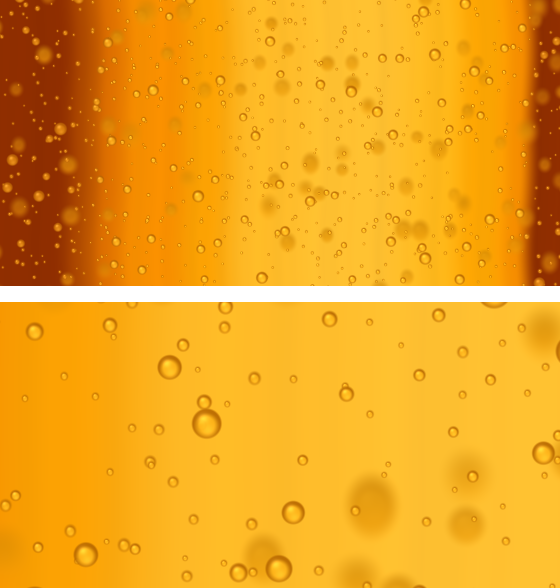
Top: the whole. Bottom: its middle third, enlarged.
Reproduce this texture procedurally as a WebGL 2 fragment shader.

```glsl
#version 300 es
precision highp float;
// Gas bubbles rising through a glowing amber liquid.
// A horizontal gradient with faint vertical streaks is the liquid; over it lie
// layers of cellular scatter, from large unfocused bubbles to fine sharp ones.
uniform vec2 u_resolution;
out vec4 fragColor;

vec3 hash3(vec2 p) {
  vec3 q = fract(vec3(p.xyx) * vec3(0.1031, 0.1030, 0.0973));
  q += dot(q, q.yxz + 33.33);
  return fract((q.xxy + q.yzz) * q.zyx);
}

// Dark walls on both sides, orange shoulders, and a yellow core.
vec3 liquid(vec2 uv) {
  float x = uv.x + 0.004 * sin(uv.y * 5.0 + 1.0) + 0.002 * sin(uv.y * 13.0);
  vec3 c = mix(vec3(0.56, 0.18, 0.0), vec3(0.71, 0.31, 0.0), smoothstep(0.10, 0.16, x));
  c = mix(c, vec3(0.87, 0.44, 0.0), smoothstep(0.145, 0.20, x));
  c = mix(c, vec3(0.97, 0.56, 0.0), smoothstep(0.19, 0.25, x));
  c = mix(c, vec3(0.98, 0.63, 0.01), smoothstep(0.30, 0.36, x));
  c = mix(c, vec3(1.0, 0.73, 0.15), smoothstep(0.37, 0.45, x));
  c = mix(c, vec3(1.0, 0.755, 0.19), smoothstep(0.45, 0.60, x));
  c = mix(c, vec3(1.0, 0.72, 0.10), smoothstep(0.67, 0.80, x));
  c = mix(c, vec3(0.99, 0.65, 0.01), smoothstep(0.79, 0.85, x));
  c = mix(c, vec3(0.96, 0.55, 0.0), smoothstep(0.87, 0.93, x));
  c = mix(c, vec3(0.56, 0.18, 0.0), smoothstep(0.925, 0.965, x));
  float streaks = sin(x * 71.0) + 0.6 * sin(x * 133.0 + 2.0) + 0.4 * sin(x * 247.0);
  return c * (1.0 + 0.008 * streaks);
}

// Paints one scatter layer; radii are in canvas heights, blur in bubble radii.
vec3 bubbles(vec3 col, vec2 p, float lit, float cell, vec2 radii,
             float blur, float density, float seed) {
  vec2 home = floor(p / cell);
  for (int j = -1; j <= 1; j++) {
    for (int i = -1; i <= 1; i++) {
      vec2 id = home + vec2(i, j);
      vec3 h = hash3(id + seed);
      vec3 k = hash3(id + seed + 57.0);
      vec2 center = (id + h.xy) * cell;

      // Slow waves gather the bubbles into loose clusters.
      float cluster = 0.2 * sin(center.x * 9.0 + seed) * sin(center.y * 11.0 + center.x * 4.0);
      if (k.x > density + cluster) continue;

      float r = mix(radii.x, radii.y, h.z * h.z);
      vec2 d = (p - center) / r;
      d.y *= 1.0 - 0.45 * min(blur, 0.5) * k.y;
      float dist = length(d);
      float soft = 0.8 / (u_resolution.y * r) + blur;
      float cover = 1.0 - smoothstep(1.0 - min(soft, 0.9), 1.0 + soft, dist);

      // Amber rim, heavier on top, around a bright lower belly.
      float focus = 1.0 - smoothstep(0.1, 0.5, blur);
      vec3 rimColor = mix(vec3(0.74, 0.39, 0.02), vec3(0.72, 0.41, 0.0), lit);
      vec3 belly = mix(vec3(0.86, 0.50, 0.05), vec3(0.98, 0.69, 0.09), lit);
      float rim = smoothstep(0.45, 0.95, dist + 0.18 * d.y);
      vec3 body = mix(belly, rimColor, rim);
      vec3 haze = mix(vec3(0.84, 0.51, 0.03), vec3(0.86, 0.56, 0.02), lit);
      haze *= 1.0 - 0.07 * clamp(d.y, -1.0, 1.0);
      body = mix(haze, body, focus);

      // Window glint near the top and a fainter glow below.
      float glint = exp(-9.0 * dot(d - vec2(-0.25, 0.35), d - vec2(-0.25, 0.35)));
      float glow = exp(-6.0 * dot(d - vec2(0.1, -0.45), d - vec2(0.1, -0.45)));
      body += focus * (0.65 * glint + 0.3 * glow) * vec3(0.28, 0.30, 0.22);

      float opacity = mix(mix(0.45, 0.85, k.z), 0.92, focus);
      col = mix(col, body, cover * opacity);
    }
  }
  return col;
}

void main() {
  vec2 uv = gl_FragCoord.xy / u_resolution;
  vec2 p = gl_FragCoord.xy / u_resolution.y;
  vec3 col = liquid(uv);
  float lit = smoothstep(0.2, 0.62, col.g);

  // Far, faint haze first, then unfocused, fine and sharp bubbles.
  col = bubbles(col, p, lit, 0.19, vec2(0.020, 0.030), 0.80, 0.25, 11.0);
  col = bubbles(col, p, lit, 0.13, vec2(0.019, 0.029), 0.42, 0.50, 23.0);
  col = bubbles(col, p, lit, 0.046, vec2(0.003, 0.007), 0.20, 0.55, 37.0);
  col = bubbles(col, p, lit, 0.075, vec2(0.006, 0.011), 0.10, 0.36, 71.0);
  col = bubbles(col, p, lit, 0.105, vec2(0.013, 0.022), 0.04, 0.52, 93.0);
  fragColor = vec4(clamp(col, 0.0, 1.0), 1.0);
}
```
